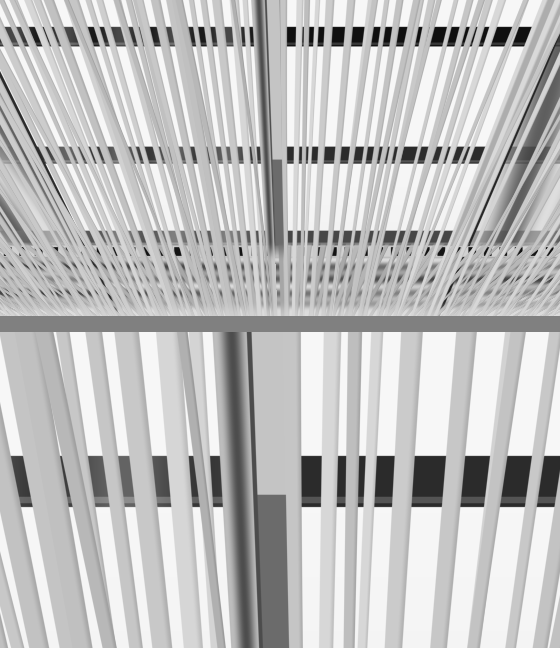
Top: the whole. Bottom: its middle third, enlarged.
A Shadertoy shader for this pattern:

```glsl
// Hanging pale slats fanning out below a backlit ceiling with dark cross bars.

vec3 hash3(float n) {
    return fract(sin(n * vec3(12.99, 78.23, 39.43) + vec3(1.3, 4.1, 2.7)) * 4375.85);
}

// Soft-edged interval from lo to hi.
float band(float v, float lo, float hi, float blur) {
    return smoothstep(lo - blur, lo + blur, v) * smoothstep(hi + blur, hi - blur, v);
}

// Horizontal fan coordinate, equal to the offset from the apex at the top edge.
float fan(vec2 p, vec2 apex) {
    return (p.x - apex.x) / (p.y - apex.y) * (1.0 - apex.y);
}

// Irregular row of slats; each has its own place, width, tilt and tone.
void hangSlats(inout float grey, float s, float y, float pitch, float width,
               float tone, float seed, float blur, float opacity) {
    for (float k = -1.0; k <= 1.0; k++) {
        float id = floor(s / pitch) + k;
        vec3 h = hash3(id + seed);
        float tilt = (h.z - 0.5) * 0.5 * (y - 0.5);
        float d = s - (id + 0.5 + 0.6 * (h.x - 0.5) + tilt) * pitch;
        float halfWidth = width * mix(0.28, 0.56, h.y);
        float shade = tone + 0.1 * (h.z - 0.5) - 0.10 * smoothstep(0.3, 1.0, d / halfWidth);
        float mask = smoothstep(blur, -blur, abs(d) - halfWidth);
        grey = mix(grey, shade, mask * opacity);
    }
}

void mainImage(out vec4 fragColor, in vec2 fragCoord) {
    vec2 p = fragCoord / iResolution.y;
    float px = 0.8 / iResolution.y;
    vec2 apex = vec2(0.92, -1.1);
    float s = fan(p, apex);
    float blur = px * 2.1 / (p.y + 1.1);
    float right = step(-0.08, s);
    float inside = band(s, -1.04, 0.89, blur);
    float low = smoothstep(0.235, 0.215, p.y);

    // Backlit panels, dimmer beyond the side rails
    float grey = 0.97 - 0.03 * smoothstep(0.6, 0.0, p.y);
    float outer = 0.62 + 0.25 * sin(s * 21.0 + p.y * 5.0);
    grey = mix(outer, grey, inside);

    // Cross bars, closer together toward the bottom
    float barY = 0.884, gap = 0.375, halfBar = 0.031;
    for (int i = 0; i < 3; i++) {
        float across = (p.y - barY) / halfBar;
        float tone = mix(0.19 + 0.09 * sin(p.x * 37.0), 0.06, right);
        tone += 0.16 * band(across, -0.85, -0.6, px / halfBar) + 0.11 * float(i);
        float mask = band(across, -1.0, 1.0, px / halfBar);
        grey = mix(grey, tone, mask * mix(0.45, 1.0, inside));
        barY -= gap;
        gap *= 0.7;
        halfBar *= 0.87;
    }

    // Distant ceiling: stacked strips that pale toward the bottom edge
    float strips = 0.56 + 0.17 * sin(p.y * 150.0) + 0.13 * sin(p.y * 67.0 + p.x * 2.0);
    grey = mix(grey, mix(0.9, strips, smoothstep(0.0, 0.07, p.y)), low);

    // Side rails
    grey = mix(grey, 0.17, band(s, -1.06, -1.03, blur));
    grey = mix(grey, 0.68, band(s, 0.80, 0.875, blur));
    grey = mix(grey, 0.15, band(s, 0.875, 0.90, blur));

    // Row of dark blocks
    float block = band(abs(fract(p.x / 0.049) - 0.5), -1.0, 0.25, px / 0.049);
    grey = mix(grey, 0.82, band(p.y, 0.187, 0.221, px));
    grey = mix(grey, 0.08, block * band(p.y, 0.190, 0.218, px));

    // Steeper far slats, seen only in the low part
    vec2 farApex = vec2(0.9, -0.45);
    float farS = fan(p, farApex);
    float farBlur = px * 1.45 / (p.y + 0.45);
    hangSlats(grey, farS, p.y, 0.075, 0.046, 0.70, 71.0, farBlur, low);

    // Near slats: dense and broad on the left, sparse and narrow on the right
    hangSlats(grey, s, p.y, mix(0.041, 0.054, right), mix(0.030, 0.025, right),
              0.80, 13.0, blur, 1.0);

    // Central beam: shaded left flange, pale face, dark lower face
    float beam = band(s, -0.125, -0.029, blur) * smoothstep(0.17, 0.24, p.y);
    float face = mix(0.42, 0.77, smoothstep(0.495 - px, 0.495 + px, p.y));
    float flange = 0.52 + 0.22 * sin(s * 150.0 + 1.0);
    float beamTone = mix(flange, face, smoothstep(-0.078 - blur, -0.078 + blur, s));
    beamTone = mix(beamTone, 0.3, band(s, -0.082, -0.076, blur));
    beamTone = mix(beamTone, 0.36, band(s, -0.035, -0.029, blur));
    grey = mix(grey, beamTone, beam);

    // Few thin slats that cross the others
    hangSlats(grey, fan(p, vec2(0.94, -0.85)), p.y, 0.135, 0.022, 0.74, 37.0, blur, 1.0);

    // Pale haze at the bottom edge
    grey = mix(grey, 0.84, 0.65 * smoothstep(0.05, 0.0, p.y));
    fragColor = vec4(vec3(clamp(grey, 0.0, 1.0)), 1.0);
}
```
